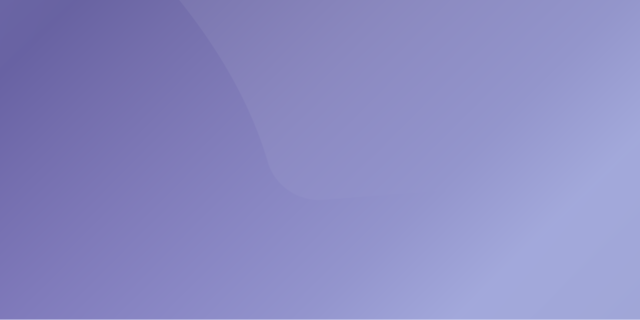
This background is drawn by a WebGL 1 fragment shader. Its source:

```glsl
precision highp float;
// Soft violet-to-periwinkle diagonal gradient with a pale, curved veil.
// A piecewise colour ramp runs from upper left to lower right; the veil is a
// rounded intersection of a parabola and a slanted floor, fading to the right.

uniform vec2 u_resolution;

// Linear 0..1 progress between two positions on the ramp.
float span(float a, float b, float t) {
  return clamp((t - a) / (b - a), 0.0, 1.0);
}

vec3 diagonalRamp(float t) {
  vec3 c = mix(vec3(0.418, 0.394, 0.658), vec3(0.410, 0.384, 0.647), span(0.0, 0.08, t));
  c = mix(c, vec3(0.455, 0.431, 0.682), span(0.08, 0.20, t));
  c = mix(c, vec3(0.498, 0.480, 0.722), span(0.20, 0.34, t));
  c = mix(c, vec3(0.539, 0.533, 0.765), span(0.34, 0.50, t));
  c = mix(c, vec3(0.577, 0.584, 0.800), span(0.50, 0.65, t));
  c = mix(c, vec3(0.637, 0.661, 0.857), span(0.65, 0.81, t));
  return mix(c, vec3(0.627, 0.651, 0.843), span(0.81, 1.0, t));
}

// Signed depth inside the veil, in canvas heights: positive is inside.
float veilDepth(vec2 p) {
  float s = 1.0 - p.y;
  float side = 0.9 * (p.x - (0.56 + 0.80 * s - 0.50 * s * s));
  float floorDepth = p.y - (0.386 + 0.077 * (p.x - 1.146));
  float radius = 0.13;
  return radius - length(max(radius - vec2(side, floorDepth), 0.0));
}

void main() {
  vec2 p = gl_FragCoord.xy / u_resolution.y;
  float aspect = u_resolution.x / u_resolution.y;
  float pixel = 1.0 / u_resolution.y;
  float t = (p.x + 1.0 - p.y) / (aspect + 1.0);

  // Base gradient, slightly bluer toward the bottom.
  vec3 color = diagonalRamp(t);
  color += vec3(0.004, -0.004, 0.030) * (0.5 - p.y) * (1.0 - t);

  // Pale veil that dissolves along the diagonal.
  float veil = smoothstep(-pixel, pixel, veilDepth(p));
  veil *= 1.0 - smoothstep(0.38, 0.70, t);
  color = mix(color, vec3(0.96, 1.0, 0.98), 0.06 * veil);

  // Thin light rim along the bottom edge.
  float rim = 1.0 - smoothstep(0.001, 0.001 + pixel, p.y);
  color = mix(color, vec3(0.86, 0.86, 0.95), 0.5 * rim);

  gl_FragColor = vec4(color, 1.0);
}
```
